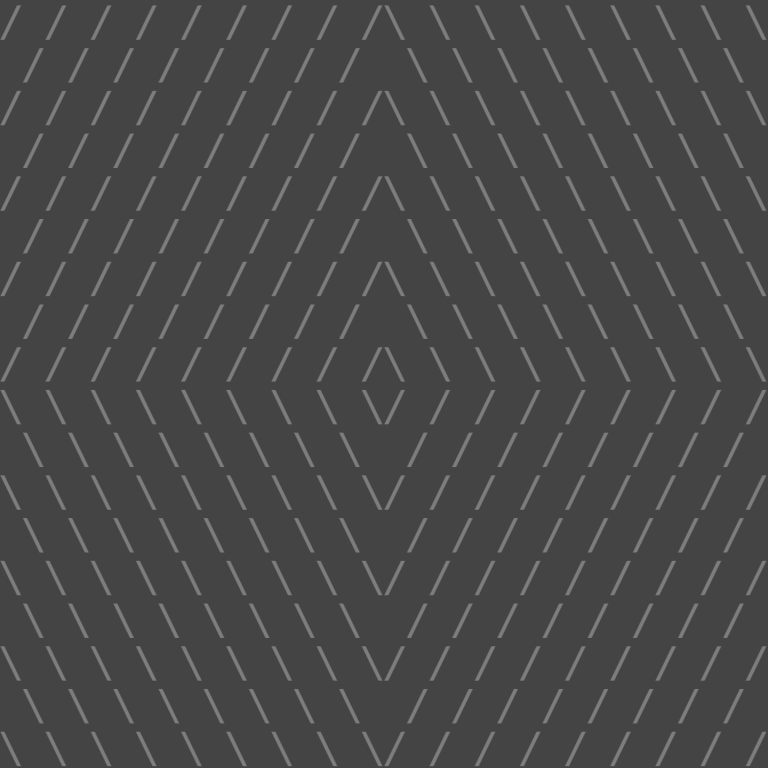
Write a Shadertoy shader that draws this pattern.

```glsl
// Nested diamonds of staggered slanted dashes, mirrored about the centre, on dark grey.

const vec3 BACKGROUND = vec3(0.267);
const vec3 DASH_COLOR = vec3(0.49);
const vec2 CENTER = vec2(0.4992, 0.4977);    // mirror point
const vec2 CELL = vec2(0.05882, 0.05563);    // column and row spacing
const float DASH_SLANT = 0.485;              // sideways shift per unit of height
const vec2 DASH_HALF = vec2(0.0026, 0.0224); // half width and half height

// Coverage of an interval edge, softened over one pixel.
float coverage(float dist, float pixel) {
    return clamp(0.5 - dist / pixel, 0.0, 1.0);
}

// Slanted dash with level ends, centred on the origin.
float dashMask(vec2 p, vec2 pixel) {
    float across = abs(p.x + DASH_SLANT * p.y) - DASH_HALF.x;
    float along = abs(p.y) - DASH_HALF.y;
    float sideBlur = pixel.x + DASH_SLANT * pixel.y;
    return coverage(across, sideBlur) * coverage(along, pixel.y);
}

void mainImage(out vec4 fragColor, in vec2 fragCoord) {
    vec2 pixel = 1.0 / iResolution.xy;

    // Fold the four quadrants into one.
    vec2 folded = abs(fragCoord * pixel - CENTER);

    // Alternate rows place their dash at one or three quarters of a cell.
    vec2 grid = folded / CELL;
    float oddRow = mod(floor(grid.y), 2.0);
    vec2 dashCenter = vec2(0.25 + 0.5 * oddRow, 0.5);
    vec2 local = (fract(grid) - dashCenter) * CELL;

    vec3 color = mix(BACKGROUND, DASH_COLOR, dashMask(local, pixel));
    fragColor = vec4(color, 1.0);
}
```
